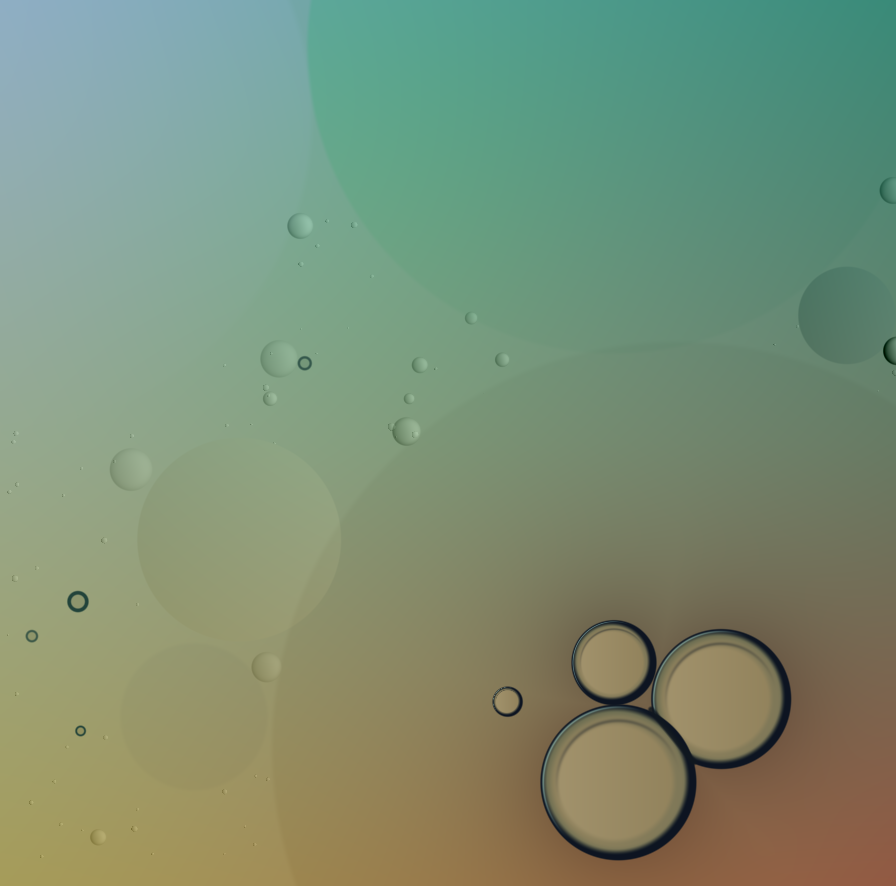
A Shadertoy shader for this background:

```glsl
float hash(vec2 p) {
    return fract(sin(dot(p, vec2(127.1, 311.7))) * 43758.5453);
}

// Coverage of a disc with an edge of the given softness
float disc(vec2 p, vec2 centre, float radius, float soft) {
    soft = max(soft, 1.0 / iResolution.y);
    return 1.0 - smoothstep(-soft, soft, length(p - centre) - radius);
}

// Vertical blend through three colours
vec3 ramp(vec3 low, vec3 middle, vec3 high, float y) {
    return mix(mix(low, middle, min(2.0 * y, 1.0)), high, max(2.0 * y - 1.0, 0.0));
}

// Faint droplet: dark left rim, pale right side
vec3 pearl(vec3 col, vec2 p, vec2 centre, float radius, float strength) {
    vec2 n = (p - centre) / radius;
    float d = min(length(n), 1.0);
    float shade = 0.01 + 0.08 * n.x + 0.02 * n.y - 0.07 * pow(d, 6.0);
    return col + strength * shade * disc(p, centre, radius, 0.0);
}

// Tiny droplet with a dark ring
vec3 bead(vec3 col, vec2 p, vec2 centre, float radius, float strength) {
    float core = disc(p, centre, radius * 0.65, 0.0);
    float ring = disc(p, centre, radius, 0.0) - core;
    return mix(col - 0.05 * core, vec3(0.08, 0.22, 0.20), strength * ring);
}

// Dark line where two bubbles press together
vec3 seam(vec3 col, vec2 p, vec2 a, vec2 b, float width) {
    float t = clamp(dot(p - a, b - a) / dot(b - a, b - a), 0.0, 1.0);
    float d = length(p - mix(a, b, t));
    return mix(col, vec3(0.06, 0.09, 0.12), 0.85 * (1.0 - smoothstep(0.3 * width, width, d)));
}

// Clear bubble: pale lens inside a dark rim, heaviest at the lower right
vec3 bubble(vec3 col, vec2 p, vec2 centre, float radius, float rim) {
    vec2 n = (p - centre) / radius;
    float d = length(n);
    float aa = 1.2 / (iResolution.y * radius);
    float side = dot(n, vec2(0.85, -0.53)) / max(d, 0.001);
    float width = rim * (1.0 + 0.5 * side);
    vec3 ink = vec3(0.05, 0.08, 0.13);

    vec3 body = mix(vec3(0.48, 0.46, 0.34), vec3(0.58, 0.52, 0.37), 0.5 - 0.4 * n.x);
    float lens = 1.0 - smoothstep(0.70, 0.80, length(n + vec2(0.04, 0.0)));
    body = mix(body, vec3(0.60, 0.54, 0.39) - 0.04 * n.x, lens);
    body = mix(body, vec3(0.27, 0.34, 0.27), 0.5 * smoothstep(0.80, 0.95, d));
    float line = exp(-pow((d - 0.79) / 0.025, 2.0));
    body = mix(body, ink, 0.35 * line * smoothstep(-0.2, 1.0, n.y - 0.3 * n.x));
    body = mix(body, ink, smoothstep(-0.03 - aa, 0.03 + aa, d - 1.0 + width));
    float glint = exp(-pow((d - 0.965) / 0.014, 2.0));
    body += vec3(0.25, 0.33, 0.30) * glint * smoothstep(0.1, 0.9, -side);
    return mix(col, body, disc(p, centre, radius, 0.0));
}

void mainImage(out vec4 fragColor, in vec2 fragCoord) {
    vec2 p = fragCoord / iResolution.y;
    float x = pow(fragCoord.x / iResolution.x, 1.2);

    // Background gradient
    vec3 left = ramp(vec3(0.65, 0.61, 0.35), vec3(0.585, 0.66, 0.56), vec3(0.54, 0.67, 0.74), p.y);
    vec3 right = ramp(vec3(0.60, 0.38, 0.29), vec3(0.42, 0.50, 0.41), vec3(0.24, 0.55, 0.48), p.y);
    vec3 col = mix(left, right, x);

    // Three large out-of-focus drops
    float blueDrop = disc(p, vec2(0.0, 0.868), 0.352, 0.005);
    float tealDrop = disc(p, vec2(0.693, 0.947), 0.346, 0.003);
    float brownDrop = disc(p, vec2(0.765, 0.156), 0.458, 0.004);
    col += vec3(0.02, 0.01, 0.03) * blueDrop * smoothstep(0.45, 0.95, p.y);
    col += vec3(-0.025, 0.03, -0.03) * exp(-12.0 * dot(p - vec2(0.42, 0.75), p - vec2(0.42, 0.75)));
    col += vec3(-0.09, 0.02, -0.06) * (1.0 - x) * tealDrop * smoothstep(0.55, 0.98, p.y);
    col -= vec3(0.015, 0.008, 0.008) * tealDrop;
    col -= vec3(0.022, 0.026, 0.026) * brownDrop * mix(1.0, 0.65, smoothstep(0.3, 0.6, p.y));

    // Shadow hugging the bubble cluster
    float nearest = min(length(p - vec2(0.814, 0.211)) - 0.079, length(p - vec2(0.693, 0.252)) - 0.048);
    nearest = max(min(nearest, length(p - vec2(0.698, 0.117)) - 0.088), 0.0);
    col *= 1.0 - vec3(0.16, 0.20, 0.19) * exp(-15.0 * nearest);

    // Broad pale discs
    float wide = disc(p, vec2(0.270, 0.391), 0.115, 0.0);
    float faint = disc(p, vec2(0.219, 0.191), 0.083, 0.003);
    float slate = disc(p, vec2(0.956, 0.644), 0.055, 0.0);
    col += wide * (vec3(0.006, 0.0, -0.008) + 0.28 * (p.x - 0.270));
    col -= vec3(0.016, 0.015, 0.008) * faint;
    col += slate * (vec3(-0.05, -0.045, -0.035) + 0.7 * (p.x - 0.956));

    // Scattered specks between the large drops
    float gap = (1.0 - blueDrop) * (1.0 - tealDrop) * (1.0 - brownDrop);
    gap *= (1.0 - wide) * (1.0 - faint) * (1.0 - slate);
    for (int layer = 0; layer < 2; layer++) {
        vec2 grid = p * (22.0 + 15.0 * float(layer));
        vec2 id = floor(grid) + 57.0 * float(layer);
        vec2 spot = vec2(hash(id), hash(id + 7.3)) * 0.6 + 0.2;
        float size = 0.04 + 0.06 * hash(id + 3.7);
        float present = step(0.84, hash(id + 11.9));
        col = pearl(col, fract(grid), spot, size, 1.3 * gap * present);
    }

    // Droplets
    col = pearl(col, p, vec2(0.148, 0.470), 0.024, 0.8);
    col = pearl(col, p, vec2(0.315, 0.595), 0.021, 0.9);
    col = pearl(col, p, vec2(0.339, 0.745), 0.0145, 1.6);
    col = pearl(col, p, vec2(0.459, 0.513), 0.016, 1.6);
    col = pearl(col, p, vec2(0.301, 0.247), 0.017, 0.8);
    col = pearl(col, p, vec2(0.474, 0.588), 0.009, 1.6);
    col = pearl(col, p, vec2(0.567, 0.594), 0.008, 1.6);
    col = pearl(col, p, vec2(0.532, 0.641), 0.007, 1.4);
    col = pearl(col, p, vec2(0.305, 0.550), 0.008, 1.5);
    col = pearl(col, p, vec2(0.111, 0.055), 0.009, 1.2);
    col = pearl(col, p, vec2(0.462, 0.550), 0.006, 1.6);
    col = pearl(col, p, vec2(1.008, 0.785), 0.015, 1.6);
    col = pearl(col, p, vec2(1.013, 0.604), 0.016, 4.0);
    col = bead(col, p, vec2(0.344, 0.590), 0.008, 0.7);
    col = bead(col, p, vec2(0.088, 0.321), 0.012, 0.9);
    col = bead(col, p, vec2(0.036, 0.282), 0.007, 0.7);
    col = bead(col, p, vec2(0.091, 0.175), 0.006, 0.9);

    // Bubble cluster
    col = bubble(col, p, vec2(0.573, 0.208), 0.017, 0.16);
    col = bubble(col, p, vec2(0.814, 0.211), 0.079, 0.085);
    col = bubble(col, p, vec2(0.693, 0.252), 0.048, 0.13);
    col = bubble(col, p, vec2(0.698, 0.117), 0.088, 0.085);
    col = seam(col, p, vec2(0.735, 0.199), vec2(0.783, 0.140), 0.005);
    fragColor = vec4(clamp(col, 0.0, 1.0), 1.0);
}
```
